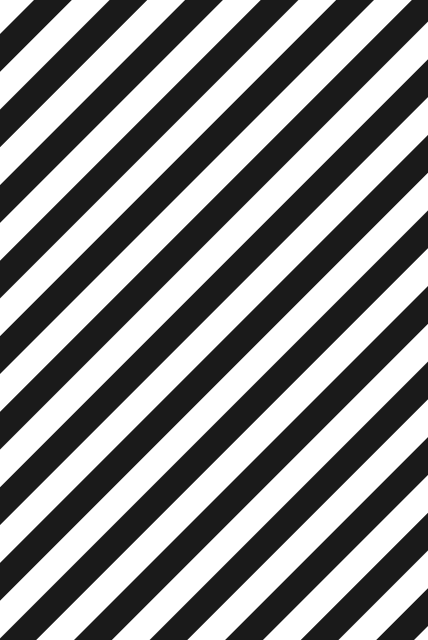
Reproduce this pattern procedurally as a WebGL 2 fragment shader.

```glsl
#version 300 es
precision highp float;

uniform vec2 u_resolution;
out vec4 fragColor;

const vec3 INK = vec3(0.102);
const vec3 PAPER = vec3(1.0);

// Lengths are fractions of the canvas height
const float PERIOD = 0.11806;      // stripe repeat along a canvas edge
const float FIRST_STRIPE = 0.0531; // start of the first dark stripe from the top left
const float DARK_SHARE = 0.5;      // dark part of each repeat

// Signed distance along the axis to the nearest stripe, negative inside
float stripeDistance(float position, float period, float width) {
    float fromCentre = (fract((position - 0.5 * width) / period + 0.5) - 0.5) * period;
    return abs(fromCentre) - 0.5 * width;
}

// Edge coverage smoothed over one pixel
float coverage(float signedDistance, float pixel) {
    return clamp(0.5 - signedDistance / pixel, 0.0, 1.0);
}

void main() {
    vec2 uv = gl_FragCoord.xy / u_resolution.y;
    float pixel = 1.0 / u_resolution.y;

    // Diagonal axis running from the top left to the bottom right
    float diagonal = uv.x + 1.0 - uv.y;
    float edge = stripeDistance(diagonal - FIRST_STRIPE, PERIOD, PERIOD * DARK_SHARE);

    // Convert edge-wise length to perpendicular distance
    float ink = coverage(edge * inversesqrt(2.0), pixel);
    fragColor = vec4(mix(PAPER, INK, ink), 1.0);
}
```
